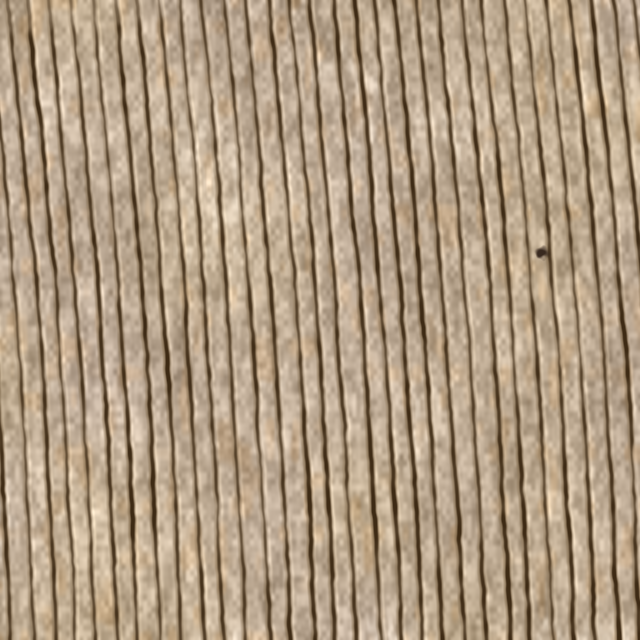
This texture is drawn by a WebGL 1 fragment shader. Its source:

```glsl
precision highp float;
uniform vec2 u_resolution;

float hash(vec2 p) {
  return fract(sin(dot(p, vec2(127.1, 311.7))) * 43758.5453);
}

float noise(vec2 p) {
  vec2 i = floor(p), f = fract(p);
  f = f * f * (3.0 - 2.0 * f);
  return mix(mix(hash(i), hash(i + vec2(1.0, 0.0)), f.x),
             mix(hash(i + vec2(0.0, 1.0)), hash(i + vec2(1.0, 1.0)), f.x), f.y);
}

// Weathered surface between the grooves: speckle, fibres and broad stains
vec3 woodColor(vec2 p, float plank) {
  float tone = 0.15 * (noise(p * vec2(150.0, 105.0)) - 0.5)
             + 0.13 * (noise(p * vec2(80.0, 46.0) + 31.0) - 0.5)
             + 0.11 * (noise(p * vec2(105.0, 19.0) + 57.0) - 0.5)
             + 0.06 * (noise(p * vec2(9.0, 6.0) + 83.0) - 0.5)
             + 0.05 * (noise(vec2(plank * 3.0, p.y * 9.0)) - 0.5);
  vec3 color = vec3(0.752, 0.677, 0.588) + tone;

  float ochre = smoothstep(0.6, 0.95, noise(p * vec2(52.0, 24.0) + 11.0));
  float pale = smoothstep(0.62, 0.95, noise(p * vec2(14.0, 10.0) + 47.0));
  float chalk = pale * smoothstep(0.4, 0.9, noise(p * vec2(95.0, 38.0) + 5.0));
  float warmth = noise(p * vec2(7.0, 5.0) + 71.0) - 0.5;
  color += ochre * vec3(0.015, -0.015, -0.05);
  color += chalk * vec3(0.10, 0.11, 0.12);
  return color + warmth * vec3(0.01, 0.005, -0.035);
}

void main() {
  vec2 p = gl_FragCoord.xy / u_resolution;

  // Slanted, gently bent coordinate across the grooves
  float across = p.x + 0.045 * p.y + 0.028 * p.y * p.y;
  across += 0.008 * (noise(p * vec2(3.0, 2.0) + 19.0) - 0.5);
  float cell = across * 29.5;
  float id = floor(cell);

  // Each groove runs nearly straight with small kinks
  float center = 0.5 + 0.2 * (hash(vec2(id, 4.0)) - 0.5)
               + 0.10 * (noise(vec2(id * 7.0, p.y * 9.0)) - 0.5)
               + 0.06 * (noise(vec2(id * 5.0 + 2.0, p.y * 38.0)) - 0.5)
               + 0.03 * (noise(vec2(id * 13.0 + 6.0, p.y * 90.0)) - 0.5);
  float offset = fract(cell) - center;

  // Wear changes slowly along a groove, nicks break it up
  float wear = 0.65 * noise(vec2(id * 3.0 + 40.0, p.y * 4.5))
             + 0.35 * noise(p * vec2(5.0, 4.0) + 23.0);
  float nick = noise(vec2(id * 9.0 + 70.0, p.y * 48.0));
  float halfWidth = 0.035 + 0.05 * wear + 0.025 * nick;
  float depth = 0.52 + 0.55 * wear + 0.3 * (nick - 0.5);

  // Grooves are worn faint in the upper left corner
  float ledge = 0.925 + 0.12 * p.x + 0.012 * noise(p * 40.0);
  float worn = smoothstep(0.0, 0.02, p.y - ledge) * (1.0 - smoothstep(0.2, 0.34, p.x));
  depth *= 1.0 - 0.45 * worn;

  float plank = id + step(0.0, offset);
  vec3 color = woodColor(p, plank);

  // Sunlit lip on the right, brown shade around the dark core
  float lip = exp(-pow((offset - 0.2) / 0.07, 2.0));
  color += lip * (0.01 + 0.10 * noise(vec2(id * 11.0, p.y * 24.0))) * vec3(1.0, 0.97, 0.85);
  float shade = 1.0 - smoothstep(halfWidth, halfWidth + 0.15, abs(offset + 0.025));
  color = mix(color, vec3(0.50, 0.41, 0.29), 0.65 * shade * clamp(depth, 0.0, 1.0));
  float core = 1.0 - smoothstep(halfWidth - 0.06, halfWidth + 0.055, abs(offset));
  color = mix(color, vec3(0.24, 0.165, 0.08), clamp(core * depth, 0.0, 1.0));

  // Small ragged knot hole
  vec2 knot = (p - vec2(0.848, 0.605)) * vec2(0.85, 1.1);
  float knotRadius = length(knot) + 0.008 * (noise(p * 120.0) - 0.5);
  color = mix(color, vec3(0.22, 0.16, 0.12), 1.0 - smoothstep(0.005, 0.013, knotRadius));

  gl_FragColor = vec4(clamp(color, 0.0, 1.0), 1.0);
}
```
